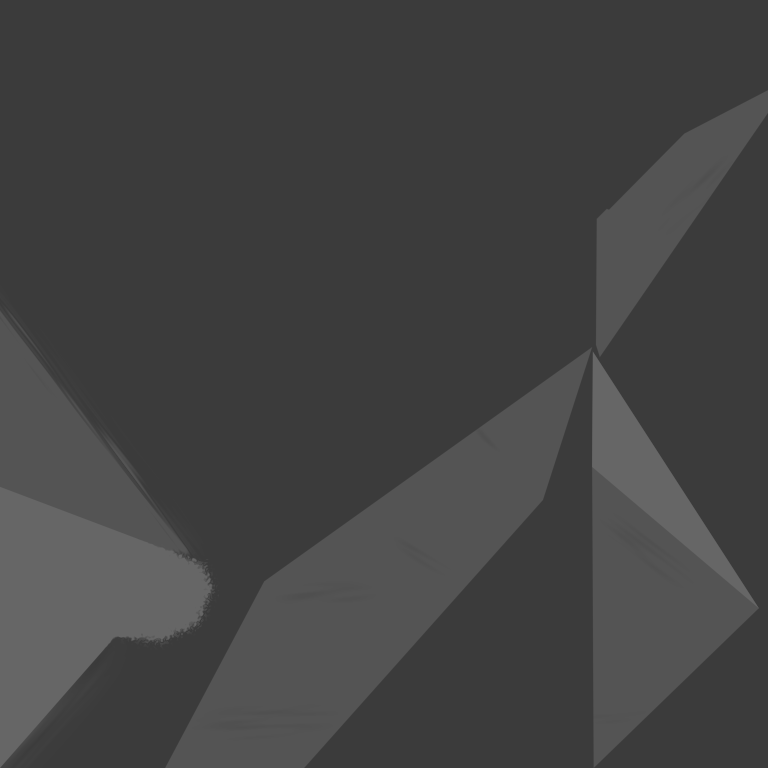
A Shadertoy shader for this background:

```glsl
const vec3 BACKDROP = vec3(0.233);
const vec3 MID_GREY = vec3(0.329);
const vec3 LIGHT_GREY = vec3(0.400);
const float SMUDGE_DEPTH = 0.022;
const float BRUSH_FRAY = 0.022;
const float NOSE_FRAY = 0.012;
const vec2 SLOPE_DIR = vec2(0.60, -0.80);
const vec2 UNDERSIDE_DIR = vec2(0.66, 0.75);

// Outlines; short ones repeat their last corner
const int CORNERS = 8;
const vec2 RIBBON[CORNERS] = vec2[](
    vec2(0.771, 0.548), vec2(0.707, 0.349), vec2(0.396, 0.0), vec2(0.351, -0.05),
    vec2(0.189, -0.05), vec2(0.215, 0.0), vec2(0.344, 0.243), vec2(0.344, 0.243));
const vec2 WING[CORNERS] = vec2[](
    vec2(1.02, 0.893), vec2(0.891, 0.826), vec2(0.793, 0.727), vec2(0.790, 0.728),
    vec2(0.777, 0.715), vec2(0.776, 0.551), vec2(0.781, 0.535), vec2(1.02, 0.882));
const vec2 KITE[CORNERS] = vec2[](
    vec2(0.772, 0.542), vec2(0.988, 0.208), vec2(0.773, 0.0), vec2(0.771, 0.392),
    vec2(0.771, 0.392), vec2(0.771, 0.392), vec2(0.771, 0.392), vec2(0.771, 0.392));
const vec2 FACET[CORNERS] = vec2[](
    vec2(0.772, 0.542), vec2(0.988, 0.208), vec2(0.771, 0.392), vec2(0.771, 0.392),
    vec2(0.771, 0.392), vec2(0.771, 0.392), vec2(0.771, 0.392), vec2(0.771, 0.392));
const vec2 SLOPE[CORNERS] = vec2[](
    vec2(-0.05, 0.65), vec2(0.01, 0.585), vec2(0.05, 0.53), vec2(0.145, 0.415),
    vec2(0.195, 0.345), vec2(0.240, 0.285), vec2(0.22, 0.27), vec2(-0.05, 0.36));
const vec2 SNOUT[CORNERS] = vec2[](
    vec2(-0.05, 0.385), vec2(0.228, 0.280), vec2(0.264, 0.264), vec2(0.275, 0.232),
    vec2(0.256, 0.188), vec2(0.208, 0.166), vec2(0.150, 0.171), vec2(-0.05, -0.057));

// Smudges: centre, angle, half length
const int SMUDGE_COUNT = 7;
const vec4 SMUDGES[SMUDGE_COUNT] = vec4[](
    vec4(0.555, 0.275, -0.52, 0.055), vec4(0.635, 0.430, -0.75, 0.030),
    vec4(0.425, 0.225, 0.06, 0.075), vec4(0.345, 0.060, 0.07, 0.110),
    vec4(0.840, 0.285, -0.65, 0.090), vec4(0.800, 0.070, 0.10, 0.050),
    vec4(0.905, 0.745, 0.80, 0.080));

vec2 hashGradient(vec2 cell) {
    vec3 h = fract(cell.xyx * vec3(0.1031, 0.1030, 0.0973));
    h += dot(h, h.yzx + 33.33);
    float angle = 6.2832 * fract((h.x + h.y) * h.z);
    return vec2(cos(angle), sin(angle));
}

float gradientNoise(vec2 p) {
    vec2 i = floor(p), f = fract(p);
    vec2 u = f * f * f * (f * (f * 6.0 - 15.0) + 10.0);
    vec2 e = vec2(1.0, 0.0);
    float low = mix(dot(hashGradient(i), f), dot(hashGradient(i + e), f - e), u.x);
    float high = mix(dot(hashGradient(i + e.yx), f - e.yx),
                     dot(hashGradient(i + 1.0), f - 1.0), u.x);
    return mix(low, high, u.y);
}

// Noise stretched along a direction, like bristle marks
float bristles(vec2 p, vec2 dir, vec2 frequency) {
    vec2 q = vec2(dot(p, dir), dot(p, vec2(-dir.y, dir.x)));
    return gradientNoise(q * frequency);
}

// Signed distance to an outline, negative inside
float polygon(vec2 p, vec2 v[CORNERS]) {
    float d = dot(p - v[0], p - v[0]), side = 1.0;
    for (int i = 0, j = CORNERS - 1; i < CORNERS; j = i, i++) {
        vec2 edge = v[j] - v[i], w = p - v[i];
        vec2 b = w - edge * clamp(dot(w, edge) / max(dot(edge, edge), 1e-8), 0.0, 1.0);
        d = min(d, dot(b, b));
        bvec3 c = bvec3(p.y >= v[i].y, p.y < v[j].y, edge.x * w.y > edge.y * w.x);
        if (all(c) || all(not(c))) side = -side;
    }
    return side * sqrt(d);
}

float cover(float d, float softness) {
    return 1.0 - smoothstep(-softness, softness, d);
}

float smudges(vec2 p) {
    float total = 0.0;
    for (int i = 0; i < SMUDGE_COUNT; i++) {
        vec4 s = SMUDGES[i];
        vec2 dir = vec2(cos(s.z), sin(s.z)), q = p - s.xy;
        vec2 local = vec2(dot(q, dir), dot(q, vec2(-dir.y, dir.x))) / (s.w * vec2(1.0, 0.28));
        float marks = smoothstep(-0.2, 0.4, bristles(p, dir, vec2(9.0, 110.0)));
        total += marks * (1.0 - smoothstep(0.3, 1.0, length(local)));
    }
    return total;
}

void mainImage(out vec4 fragColor, in vec2 fragCoord) {
    vec2 p = fragCoord / iResolution.xy;
    float aa = 0.7 / min(iResolution.x, iResolution.y);
    vec3 color = BACKDROP;

    // Flat facets with faint smudges
    vec3 worn = MID_GREY - SMUDGE_DEPTH * smudges(p);
    color = mix(color, worn, cover(polygon(p, RIBBON), aa));
    color = mix(color, worn, cover(polygon(p, WING), aa));
    color = mix(color, worn, cover(polygon(p, KITE), aa));
    color = mix(color, LIGHT_GREY, cover(polygon(p, FACET), aa));

    // Brushed slope with a feathered right side
    float strands = bristles(p, SLOPE_DIR, vec2(7.0, 190.0));
    float slope = polygon(p, SLOPE) + BRUSH_FRAY * strands;
    color = mix(color, MID_GREY, cover(slope, 0.006));
    float wisps = smoothstep(0.0, 0.4, strands) * cover(slope - 0.015, 0.020);
    color = mix(color, MID_GREY, 0.45 * wisps);

    // Feathered shade below the snout
    float snout = polygon(p, SNOUT);
    float underside = cover(p.y - 0.17, 0.02) * cover(p.x - 0.14, 0.03);
    float sweep = 0.5 + bristles(p, UNDERSIDE_DIR, vec2(8.0, 130.0));
    color = mix(color, MID_GREY, 0.65 * underside * sweep * cover(snout - 0.018, 0.026));

    // Light snout with a speckled tip
    float tip = smoothstep(0.13, 0.22, p.x) * (1.0 - smoothstep(0.26, 0.30, p.y));
    float speckle = gradientNoise(p * 230.0) + 0.6 * gradientNoise(p * 90.0);
    float frayed = snout + NOSE_FRAY * tip * speckle;
    color = mix(color, LIGHT_GREY, cover(frayed, aa + 0.004 * tip));
    float dust = tip * smoothstep(0.1, 0.4, speckle) * cover(snout - 0.005, 0.009);
    color = mix(color, LIGHT_GREY, 0.6 * dust);

    fragColor = vec4(color, 1.0);
}
```
